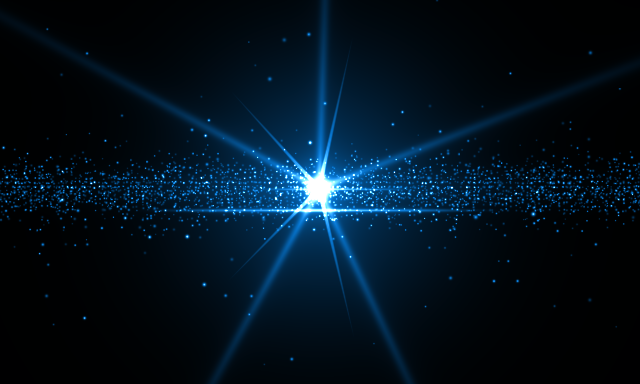
Reproduce this background procedurally as a Shadertoy shader.

```glsl
const vec3 BLUE = vec3(0.03, 0.565, 1.0);
const vec3 WHITE_HEAT = vec3(0.95, 0.5, 0.1);

vec3 hash3(vec2 cell, float seed) {
    vec3 q = fract(vec3(cell.xyx + seed * 17.3) * vec3(0.1031, 0.1030, 0.0973));
    q += dot(q, q.yxz + 33.33);
    return fract((q.xxy + q.yzz) * q.zyx);
}

float gauss(float x, float width) {
    float t = x / width;
    return exp(-t * t);
}

// x runs along the ray, y is the distance from its axis
vec2 rayCoords(vec2 p, vec2 tip) {
    vec2 d = normalize(tip);
    return vec2(dot(p, d), abs(p.x * d.y - p.y * d.x));
}

float softBeam(vec2 p, vec2 tip) {
    vec2 q = rayCoords(p, tip);
    float width = 0.009 + 0.008 * max(q.x, 0.0);
    float profile = 0.7 * gauss(q.y, width) + 0.3 * exp(-q.y / (2.2 * width));
    return 0.55 * profile * exp(-max(q.x, 0.0) / 0.5) * smoothstep(0.0, 0.03, q.x);
}

float needle(vec2 p, vec2 tip, float pixel) {
    vec2 q = rayCoords(p, tip);
    float taper = clamp(1.0 - q.x / length(tip), 0.0, 1.0);
    float width = 0.0055 * taper;
    float edge = 1.0 - smoothstep(width - pixel, width + pixel, q.y);
    return 0.65 * edge * pow(taper, 0.8) * smoothstep(0.0, 0.02, q.x);
}

float streak(vec2 p, float halfLength, float width) {
    float fade = max(1.0 - abs(p.x) / halfLength, 0.0);
    return gauss(p.y, width) * sqrt(fade) * smoothstep(0.0, 0.5, fade);
}

// One jittered dot per cell, kept more often near the band's axis
float dust(vec2 p, float size, float bandWidth, float density, float radius, float seed) {
    vec2 cell = floor(p / size);
    vec3 h = hash3(cell + 200.0, seed);
    vec3 g = hash3(cell + 300.0, seed + 5.0);
    vec2 center = (cell + 0.25 + 0.5 * h.xy) * size;
    float keep = step(h.z, density * gauss(center.y, bandWidth));
    float r = radius * mix(0.65, 1.15, g.x);
    return keep * gauss(length(p - center), r) * mix(0.25, 1.1, g.y * g.y);
}

void mainImage(out vec4 fragColor, in vec2 fragCoord) {
    float pixel = 1.0 / iResolution.y;
    float aspect = iResolution.x * pixel;
    vec2 p = fragCoord * pixel - vec2(0.4987 * aspect, 0.509);
    float r = length(p);

    // Wide halo and band haze
    float light = 0.31 * gauss(r, 0.335) + 0.03 * exp(-r / 0.4);
    light += 0.13 * gauss(p.y, 0.045) * gauss(p.x, 0.5);

    // Long beams
    vec2 beams[5] = vec2[5](vec2(-0.833, 0.452), vec2(0.015, 0.491),
        vec2(0.837, 0.328), vec2(-0.278, -0.509), vec2(0.237, -0.509));
    for (int i = 0; i < 5; i++) light += softBeam(p, beams[i]);

    // Thin tapered rays
    vec2 needles[4] = vec2[4](vec2(0.087, 0.393), vec2(-0.228, 0.252),
        vec2(-0.235, -0.239), vec2(0.091, -0.389));
    for (int i = 0; i < 4; i++) light += needle(p, needles[i], pixel);

    // Horizontal flares
    vec2 lower = p + vec2(0.0, 0.057);
    light += 0.65 * streak(lower, 0.5, 0.0038) + 0.18 * streak(lower, 0.42, 0.011);
    light += 0.5 * streak(p - vec2(0.04, -0.002), 0.23, 0.003);

    // Dense dust, then scattered sparks
    for (int i = 0; i < 4; i++) {
        float k = float(i);
        vec2 q = p + vec2(0.0037, 0.0023) * k;
        light += dust(q, 0.0105 + 0.0017 * k, 0.052 + 0.006 * k, 0.62, 0.0025, k);
    }
    light += dust(p, 0.023, 0.13, 0.25, 0.0032, 11.0);
    light += 1.3 * dust(p, 0.053, 0.32, 0.11, 0.0042, 23.0);

    // Burning core
    light += 0.75 * exp(-r / 0.045) + 2.2 * gauss(r, 0.021);

    vec3 color = BLUE * light + WHITE_HEAT * smoothstep(0.75, 1.7, light);
    fragColor = vec4(clamp(color, 0.0, 1.0), 1.0);
}
```
